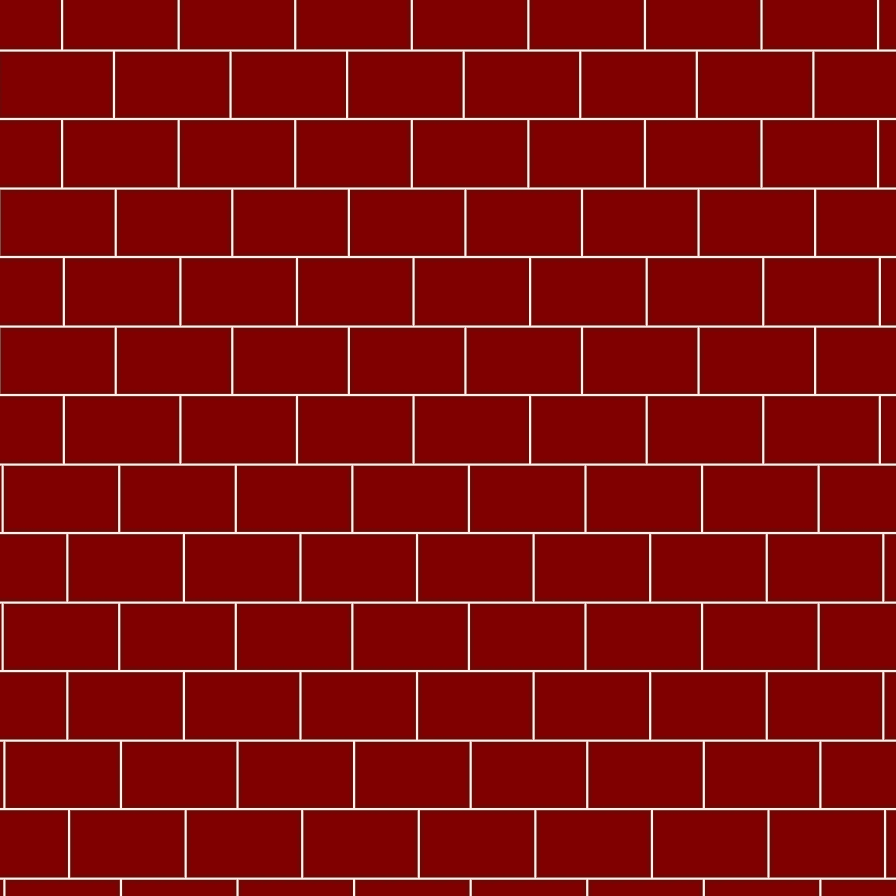
This pattern is drawn by a three.js fragment shader. Its source:

```glsl
varying vec2 vUv;

#define BRICK_WIDTH 0.1301
#define PAIR_HEIGHT 0.15404
#define PAIR_SPLIT 0.496
#define FIRST_BED 0.0564
#define EVEN_START 0.0693
#define ODD_START 0.1272
#define DRIFT_STEP 0.00195
#define JOINT_WIDTH 0.0025
#define BRICK_COLOR vec3(0.50, 0.0, 0.0)
#define SHADE_COLOR vec3(0.45, 0.02, 0.02)
#define EDGE_COLOR vec3(0.40, 0.04, 0.02)
#define MORTAR_COLOR vec3(1.0, 0.92, 0.90)

// Distances to the nearest upright joint (x) and bed joint (y)
vec2 jointDistances(vec2 uv) {
  // Courses come in pairs of slightly unequal height, counted from the top
  float pairs = (1.0 - uv.y - FIRST_BED) / PAIR_HEIGHT;
  float inPair = fract(pairs);
  float course = 2.0 * floor(pairs) + 1.0 + step(PAIR_SPLIT, inPair);
  float bed = min(min(inPair, 1.0 - inPair), abs(inPair - PAIR_SPLIT));

  // Running bond that slips sideways every four courses
  float slip = DRIFT_STEP * floor(1.5 * floor((course + 1.0) / 4.0));
  float start = mix(EVEN_START, ODD_START, mod(course, 2.0)) + slip;
  float across = fract((uv.x - start) / BRICK_WIDTH);
  float upright = min(across, 1.0 - across);

  return vec2(upright * BRICK_WIDTH, bed * PAIR_HEIGHT);
}

// Fine unevenness of the shaded rims
float rimRipple(vec2 uv) {
  return sin(uv.x * 397.0 + 2.0 * sin(uv.y * 211.0))
       * sin(uv.y * 431.0 + 2.0 * sin(uv.x * 173.0));
}

void main() {
  vec2 pixel = max(fwidth(vUv), vec2(0.00001));
  vec2 joint = jointDistances(vUv);

  // Dark rim on both sides of each joint
  float rim = min(joint.x, joint.y) - 0.5 * JOINT_WIDTH;
  rim += 0.0004 * rimRipple(vUv);
  vec3 color = mix(EDGE_COLOR, SHADE_COLOR, smoothstep(0.0014, 0.0026, rim));
  color = mix(color, BRICK_COLOR, smoothstep(0.0034, 0.0052, rim));

  // Mortar lines, smoothed by their coverage of the pixel
  vec2 cover = clamp((0.5 * JOINT_WIDTH - joint) / pixel + 0.5, 0.0, 1.0);
  color = mix(color, MORTAR_COLOR, max(cover.x, cover.y));

  gl_FragColor = vec4(color, 1.0);
}
```
